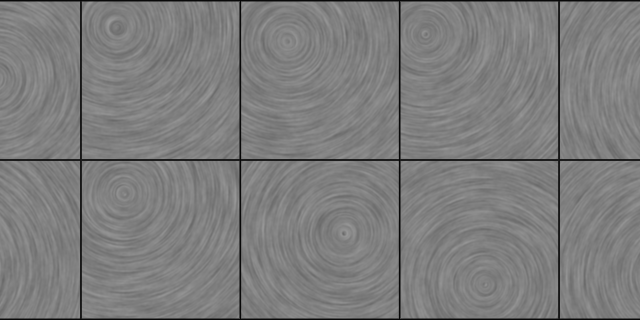
Reproduce this pattern procedurally as a Shadertoy shader.

```glsl
// Square metal tiles, each brushed in circles around its own off-centre point.

const float TILE_PITCH = 0.498;     // tile size, in canvas heights
const float SEAM_WIDTH = 0.0052;
const float GRAIN_DENSITY = 160.0;  // grain cells per canvas height
const float STROKE_LENGTH = 0.07;
const int STROKE_SAMPLES = 24;
const float BRUSH_CONTRAST = 0.32;
const vec3 METAL_GREY = vec3(0.502);
const vec3 SEAM_BLACK = vec3(0.03);

float hash(vec2 p) {
    vec3 q = fract(vec3(p.xyx) * 0.1031);
    q += dot(q, q.yzx + 33.33);
    return fract((q.x + q.y) * q.z);
}

float valueNoise(vec2 p) {
    vec2 cell = floor(p);
    vec2 f = fract(p);
    f = f * f * (3.0 - 2.0 * f);
    float low = mix(hash(cell), hash(cell + vec2(1, 0)), f.x);
    float high = mix(hash(cell + vec2(0, 1)), hash(cell + vec2(1, 1)), f.x);
    return mix(low, high, f.y);
}

vec2 rotate(vec2 v, float angle) {
    float c = cos(angle), s = sin(angle);
    return vec2(c * v.x - s * v.y, s * v.x + c * v.y);
}

// Average of fine grain along an arc of constant length around the origin
float brushedGrain(vec2 p, vec2 seed, float arcLength) {
    float sweep = min(arcLength / max(length(p), 0.001), 4.0);
    float sum = 0.0;
    for (int i = 0; i < STROKE_SAMPLES; i++) {
        float t = (float(i) + 0.5) / float(STROKE_SAMPLES) - 0.5;
        sum += valueNoise(rotate(p, t * sweep) * GRAIN_DENSITY + seed);
    }
    return sum / float(STROKE_SAMPLES);
}

// Antialiased coverage of a line at distance d from its axis
float lineCoverage(float d, float width, float pixel) {
    return clamp((0.5 * width - d) / pixel + 0.5, 0.0, 1.0);
}

void mainImage(out vec4 fragColor, in vec2 fragCoord) {
    float pixel = 1.0 / iResolution.y;
    vec2 p = (fragCoord - 0.5 * iResolution.xy) * pixel;

    // Tile grid: a column is centred, a seam crosses the middle height
    vec2 grid = p / TILE_PITCH + vec2(0.5, 0.0);
    vec2 tile = floor(grid);
    vec2 local = fract(grid);

    // Circular brushing around a random point of the tile
    vec2 key = tile * 7.0 + 61.0;
    vec2 centre = mix(vec2(0.1), vec2(0.9),
                      vec2(hash(key), hash(key + vec2(23.7, 41.3))));
    vec2 fromCentre = (local - centre) * TILE_PITCH;
    vec2 seed = tile * vec2(311.0, 277.0) + 1500.5;
    float grain = brushedGrain(fromCentre, seed, STROKE_LENGTH) - 0.5;
    vec3 color = METAL_GREY + BRUSH_CONTRAST * grain;

    // Dark seams between the tiles
    vec2 edge = min(local, 1.0 - local) * TILE_PITCH;
    float seam = lineCoverage(min(edge.x, edge.y), SEAM_WIDTH, pixel);
    fragColor = vec4(mix(color, SEAM_BLACK, seam), 1.0);
}
```
